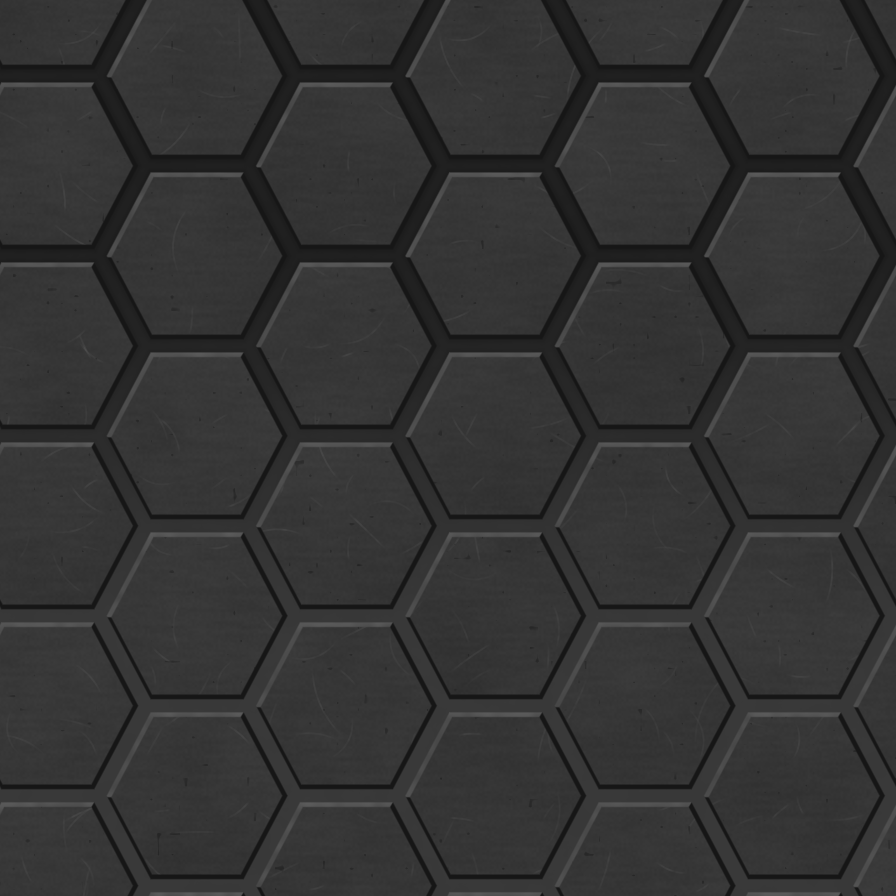
Write a WebGL 1 fragment shader that draws this pattern.

```glsl
precision highp float;
uniform vec2 u_resolution;

#define PITCH vec2(0.33333, 0.20085)   // same-row column step, row step
#define ORIGIN vec2(0.3867, 0.6140)    // centre of one tile
#define SLOPE vec2(0.885, 0.467)       // normal of the slanted sides
#define HALF_HEIGHT 0.0931
#define HALF_SLANT 0.0893
#define BEVEL 0.0052
#define FACE 0.212
#define HIGHLIGHT 0.335
#define SHADOW 0.088
#define GROOVE_TOP 0.112
#define GROOVE_BOTTOM 0.222
#define SCRATCH 0.055

float hash(vec2 p) {
  vec3 q = fract(p.xyx * vec3(0.1031, 0.1030, 0.0973));
  q += dot(q, q.yzx + 33.33);
  return fract((q.x + q.y) * q.z);
}

float noise(vec2 p) {
  vec2 i = floor(p), f = fract(p);
  f = f * f * (3.0 - 2.0 * f);
  return mix(mix(hash(i), hash(i + vec2(1.0, 0.0)), f.x),
             mix(hash(i + vec2(0.0, 1.0)), hash(i + 1.0), f.x), f.y);
}

float fbm(vec2 p) {
  float sum = 0.0, gain = 0.5;
  for (int i = 0; i < 5; i++) {
    sum += gain * noise(p);
    p = mat2(0.8, 0.6, -0.6, 0.8) * p * 2.1 + 7.3;
    gain *= 0.5;
  }
  return sum;
}

// Distance to the tile outline, negative inside
float hexDistance(vec2 q) {
  q = abs(q);
  return max(q.y - HALF_HEIGHT, dot(q, SLOPE) - HALF_SLANT);
}

// Offset from the nearest centre of one rectangular lattice
vec2 latticeOffset(vec2 p, out vec2 id) {
  id = floor(p / PITCH + 0.5);
  return p - id * PITCH;
}

// Sparse faint arcs, one per grid cell at most
float scratches(vec2 p, float px) {
  float sum = 0.0;
  for (int i = 0; i < 4; i++) {
    float layer = float(i);
    float scale = 7.0 + 2.3 * layer;
    vec2 g = p * scale + layer * 13.7;
    vec2 id = floor(g);
    vec2 f = fract(g) - 0.5;
    float seed = hash(id + 31.0 * layer + 50.0);
    float angle = 6.283 * hash(id + 91.0);
    float c = cos(angle), s = sin(angle);
    f = mat2(c, -s, s, c) * f;
    float bend = 2.4 * (hash(id + 17.0) - 0.5);
    float reach = 0.12 + 0.28 * hash(id + 63.0);
    float across = abs(f.y - bend * f.x * f.x) / scale;
    float fade = smoothstep(reach, reach * 0.4, abs(f.x));
    float broken = 0.35 + 0.65 * noise(p * 170.0);
    sum += step(0.5, seed) * seed * fade * broken
         * (1.0 - smoothstep(0.0003, 0.0006 + px, across));
  }
  return sum;
}

void main() {
  vec2 p = gl_FragCoord.xy / u_resolution;
  float px = 1.0 / min(u_resolution.x, u_resolution.y);

  // Two interleaved lattices form the staggered columns
  vec2 id, idB;
  vec2 q = latticeOffset(p - ORIGIN, id);
  vec2 qB = latticeOffset(p - ORIGIN - 0.5 * PITCH, idB);
  if (hexDistance(qB) < hexDistance(q)) {
    q = qB;
    id = idB + 0.5;
  }
  float d = hexDistance(q);

  // Groove grows deeper and darker towards the top
  float light = smoothstep(0.75, 0.25, p.y);
  float groove = mix(GROOVE_TOP, GROOVE_BOTTOM, light);
  groove += 0.012 * smoothstep(0.001, 0.006, d) * (1.0 - light);
  groove += 0.012 * (fbm(p * 35.0) - 0.5);

  // Worn face: cloudy tone, brushed streaks, grain and specks
  float tileTone = hash(id * 2.0 + 40.0) - 0.5;
  float face = FACE + 0.008 * tileTone + 0.05 * q.y;
  face += 0.035 * (fbm(p * 11.0 + 4.0 * tileTone) - 0.48);
  face += 0.014 * (noise(vec2(p.x + 0.3 * p.y, p.y) * vec2(35.0, 210.0)) - 0.5);
  face += 0.014 * (noise(p * 380.0) - 0.5);
  face += SCRATCH * scratches(p, px);
  face -= 0.05 * smoothstep(0.93, 0.99, noise(p * 130.0 + 9.0));

  // Sides facing the light, and sides turned away from it
  float upperLeft = HALF_SLANT - dot(q, SLOPE * vec2(-1.0, 1.0));
  float lowerLeft = HALF_SLANT + dot(q, SLOPE);
  float lit = min(HALF_HEIGHT - q.y, upperLeft);
  float right = HALF_SLANT - dot(vec2(q.x, abs(q.y)), SLOPE);
  float dark = min(min(HALF_HEIGHT + q.y, right), lowerLeft + 0.0015);

  float rim = 1.0 - smoothstep(BEVEL - px, BEVEL + px, min(lit, dark));
  float facing = smoothstep(-px, px, dark - lit);
  float glint = HIGHLIGHT + 0.05 * (noise(p * 90.0) - 0.5);
  glint -= 0.035 * smoothstep(0.0, 0.01, HALF_HEIGHT - q.y);
  float tile = mix(face, mix(SHADOW, glint, facing), rim);

  float shade = mix(tile, groove, smoothstep(-px, px, d));
  gl_FragColor = vec4(vec3(shade), 1.0);
}
```
